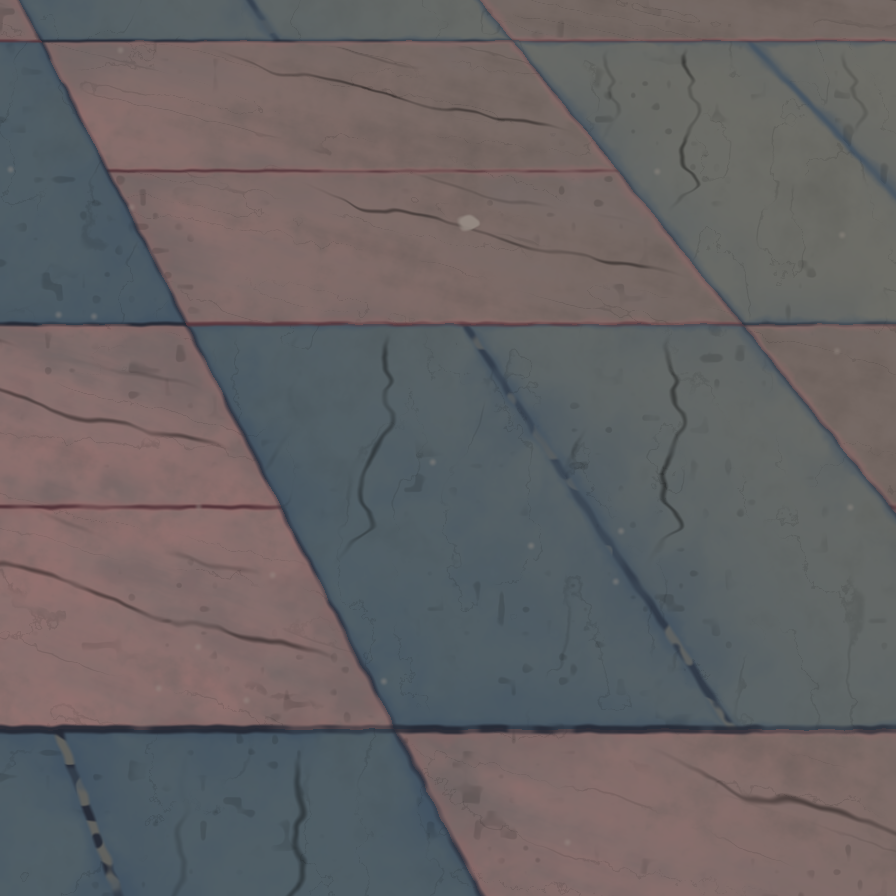
Write a Shadertoy shader that draws this texture.

```glsl
// Stamped paving seen at a slant: a basketweave of square cells, each split in two,
// red pairs lying across and slate pairs lying lengthwise. A projective map lays out
// the cells; every paver shares one stamped crack, with noise for wear and haze.

#define CELL_NEAR 0.295     // growth of the cell width towards the viewer
#define CELL_FAR 0.513      // cell width at the top edge
#define SLANT 0.515         // lean of the long joints
#define ROW_SCALE 1.96      // rows per unit of projected depth
#define JOINT 0.0048        // half width of a joint, in cells
#define RIM 0.035           // width of the tinted paver edge
#define CRACK 0.008         // half width of the stamped crack
#define WEAR 0.75           // strength of blotches
#define MOTTLE 0.30         // strength of the cloudy light and dark

const vec3 SLATE = vec3(0.312, 0.367, 0.398);
const vec3 SLATE_HAZE = vec3(0.425, 0.425, 0.402);
const vec3 SLATE_RIM = vec3(0.235, 0.305, 0.38);
const vec3 RED = vec3(0.545, 0.437, 0.430);
const vec3 RED_HAZE = vec3(0.452, 0.405, 0.385);
const vec3 RED_RIM = vec3(0.58, 0.41, 0.41);
const vec3 SOOT = vec3(0.385, 0.355, 0.355);
const vec3 NAVY = vec3(0.14, 0.155, 0.20);
const vec3 MAROON = vec3(0.31, 0.19, 0.215);
const vec3 GRIT = vec3(0.47, 0.46, 0.42);
const vec3 STONE = vec3(0.60, 0.56, 0.53);

float hash(vec2 p) {
    vec3 q = fract(vec3(p.xyx) * 0.1031);
    q += dot(q, q.yzx + 33.33);
    return fract((q.x + q.y) * q.z);
}

float noise(vec2 p) {
    vec2 i = floor(p), f = fract(p);
    f = f * f * (3.0 - 2.0 * f);
    return mix(mix(hash(i), hash(i + vec2(1, 0)), f.x),
               mix(hash(i + vec2(0, 1)), hash(i + vec2(1, 1)), f.x), f.y);
}

float fbm(vec2 p) {
    float sum = 0.0, amp = 0.5;
    for (int i = 0; i < 5; i++) {
        sum += amp * noise(p);
        p = mat2(1.6, 1.2, -1.2, 1.6) * p + 7.3;
        amp *= 0.55;
    }
    return sum;
}

float line(float d, float halfWidth, float soft) {
    return 1.0 - smoothstep(halfWidth - soft, halfWidth + soft, d);
}

// Diagonal crack shared by all pavers; s.x runs along the paver, s.y across it
float stampedCrack(vec2 s, float start, float offset, float halfWidth) {
    float path = s.x + offset + 0.10 * (noise(vec2(s.x * 11.0, 5.0)) - 0.5)
               + 0.035 * (noise(vec2(s.x * 31.0, 8.0)) - 0.5);
    float ends = smoothstep(start, start + 0.12, s.x) * (1.0 - smoothstep(0.9, 0.98, s.x));
    return ends * line(abs(s.y - path), halfWidth, halfWidth);
}

void mainImage(out vec4 fragColor, in vec2 fragCoord) {
    vec2 uv = fragCoord / iResolution.xy;
    float depth = 1.0 - uv.y;

    // Ground position in cells
    float w = CELL_FAR + CELL_NEAR * depth;
    vec2 g = vec2(uv.x - 0.022 - SLANT * depth, ROW_SCALE * (depth - 0.0456)) / w;
    vec2 soft = fwidth(g) + 0.002;
    g += 0.005 * (vec2(noise(uv * 70.0), noise(uv * 70.0 + 40.0)) - 0.5);
    vec2 cell = floor(g), f = g - cell;
    bool red = mod(cell.x + cell.y, 2.0) < 0.5;

    // Paver coordinates: along, across
    vec2 s = red ? vec2(f.x, fract(2.0 * f.y)) : vec2(1.0 - f.y, fract(2.0 * f.x));
    float side = step(0.5, red ? f.y : f.x);
    float seed = hash(cell * 2.0 + vec2(side, 5.0) + 20.0);
    vec2 edge = 0.5 - abs(f - 0.5);
    float split = abs((red ? f.y : f.x) - 0.5);
    float rimDist = min(min(edge.x, edge.y), split);

    // Base colour with haze towards the upper right
    float haze = smoothstep(0.6, 1.6, uv.x + 0.8 * uv.y);
    float redHaze = smoothstep(0.5, 1.45, uv.x + 0.8 * uv.y);
    vec3 col = red ? mix(RED, RED_HAZE, redHaze) : mix(SLATE, SLATE_HAZE, haze);

    // Ragged blotches, streaks along the paver and cloudy light and dark
    float cloud = fbm(uv * 9.0 + seed * 9.0);
    vec2 flow = vec2(s.x * 5.0 - s.y * 2.0, s.y * 5.0 - s.x * 3.0) + seed * 30.0;
    float streak = fbm(flow + 1.2 * cloud);
    float fine = fbm(uv * 42.0);
    float stain = smoothstep(0.46, 0.74, 0.4 * cloud + 0.35 * streak + 0.25 * fine);
    col = mix(col, red ? mix(SOOT, col, 0.5 * redHaze) : mix(col * 0.9, SLATE_RIM, 0.3 * (1.0 - haze)), WEAR * stain);
    float shade = 0.35 * cloud + 0.35 * streak + 0.3 * fine - 0.5;
    col *= 1.0 + (red ? 1.25 : 0.9) * MOTTLE * shade;
    col.r += red ? 0.07 * (fine - 0.5) * (1.0 - redHaze) : 0.0;

    // Tinted edges, wide and uneven
    float rim = 1.0 - smoothstep(0.0, RIM * (0.2 + 2.0 * cloud * fine), rimDist);
    float wash = (1.0 - smoothstep(0.0, 0.16, rimDist)) * smoothstep(0.35, 0.65, cloud);
    col = mix(col, red ? RED_RIM : SLATE_RIM, rim * (red ? 0.55 : 0.5));
    col = mix(col, red ? SOOT : SLATE_RIM, 0.3 * wash * (1.0 - 0.6 * haze));

    // Stamped cracks, broken in places, shallow wrinkles and pits
    float broken = smoothstep(0.2, 0.7, noise(s * 10.0 + seed * 50.0));
    float crackWidth = red ? CRACK * 1.4 : CRACK;
    float crack = stampedCrack(s, 0.35, -0.23, crackWidth) * (0.3 + 0.4 * broken);
    crack += 0.25 * broken * stampedCrack(s, 0.55, -0.56, crackWidth);
    float wrinkle = line(abs(noise(flow * 1.3 + 0.8 * fine) - 0.5), 0.012, 0.012);
    float pit = smoothstep(0.80, 0.92, noise(uv * 75.0 + 5.0)) * smoothstep(0.5, 0.7, cloud);
    col *= 1.0 - 0.55 * crack - 0.09 * wrinkle * broken - 0.12 * pit;

    // Joints: maroon beneath red pavers, dark elsewhere, gritty between slates
    float wear = smoothstep(0.25, 0.6, noise(uv * 38.0));
    float fade = mix(0.92, 0.5, haze) * (0.55 + 0.45 * wear);
    float grit = smoothstep(0.45, 0.65, noise(uv * 65.0 + 11.0)) * (1.0 - smoothstep(0.3, 0.7, haze));
    vec3 splitCol = red ? MAROON : mix(mix(NAVY, SLATE_RIM, haze), GRIT, 0.75 * grit);
    float splitWidth = red ? JOINT : JOINT * 1.4;
    col = mix(col, splitCol, fade * line(split, splitWidth, red ? soft.y : soft.x));
    col = mix(col, NAVY * 1.2, 0.85 * fade * line(edge.x, JOINT * 0.9, soft.x));
    bool redAbove = red == (f.y > 0.5);
    float near = smoothstep(0.45, 0.75, depth);
    vec3 rowCol = redAbove ? mix(MAROON * 1.1, NAVY, near) : NAVY;
    col = mix(col, rowCol, fade * line(edge.y, JOINT * mix(1.2, 1.7, near), soft.y));

    // Scattered pale specks and one pebble
    vec2 k = floor(uv * 24.0), q = fract(uv * 24.0) - 0.5;
    vec2 shift = 0.6 * vec2(hash(k + 3.0), hash(k + 9.0)) - 0.3;
    float speck = step(0.975, hash(k + 60.0)) * line(length(q - shift), 0.07, 0.07);
    vec2 r = uv - vec2(0.521, 0.752);
    float pebble = line(length(r * vec2(1.0, 1.4)) + 0.008 * noise(uv * 120.0), 0.016, 0.003);
    col = mix(col, STONE, max(0.4 * speck, 0.8 * pebble));

    fragColor = vec4(col, 1.0);
}
```
